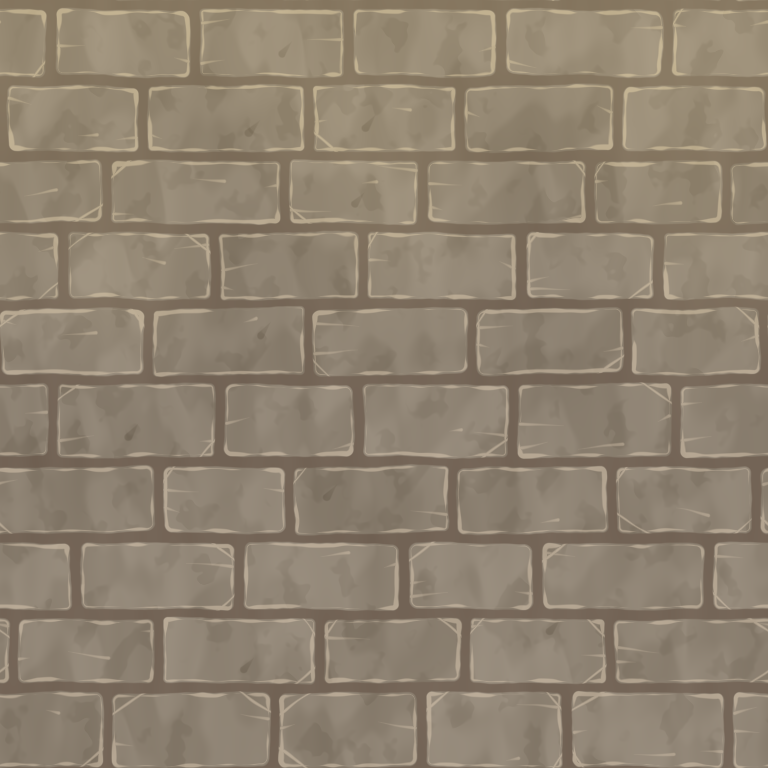
Give the GLSL for this texture, as a three.js fragment shader.

```glsl
// Painted wall of worn taupe bricks with pale chipped rims and brown mortar.
varying vec2 vUv;

const float ROWS = 10.0;
const float COLUMNS = 5.0;
const float ROW_JITTER = 0.12;
const float JOINT_JITTER = 0.17;
const float MORTAR_HALF = 0.0054;
const float SOFT = 0.0013;
const float RIM_INSET = 0.0030;
const float CHIP_CHANCE = 0.28;
const float SPUR_CHANCE = 0.45;
const float DAB_CHANCE = 0.22;
// Joint shift of each course from the bottom up, in brick lengths
const vec4 SHIFT_LOW = vec4(0.73, 0.04, 0.56, -0.04);
const vec4 SHIFT_MID = vec4(0.38, 0.03, 0.35, 0.77);
const vec2 SHIFT_TOP = vec2(-0.05, 0.31);

const vec3 BRICK_COOL = vec3(0.560, 0.515, 0.455);
const vec3 BRICK_WARM = vec3(0.600, 0.548, 0.458);
const vec3 MORTAR_COOL = vec3(0.455, 0.395, 0.340);
const vec3 MORTAR_WARM = vec3(0.525, 0.465, 0.375);
const vec3 RIM_COOL = vec3(0.730, 0.670, 0.590);
const vec3 RIM_WARM = vec3(0.775, 0.710, 0.575);

vec2 hash2(vec2 p) {
  vec3 a = fract(p.xyx * vec3(0.1031, 0.1030, 0.0973));
  a += dot(a, a.yzx + 33.33);
  return fract((a.xx + a.yz) * a.zy);
}

float cornerGradient(vec2 i, vec2 f, vec2 corner, vec2 period) {
  return dot(hash2(mod(i + corner, period) + 7.0) * 2.0 - 1.0, f - corner);
}

// Gradient noise that wraps after period cells, roughly -1 to 1
float noise(vec2 p, vec2 period) {
  vec2 i = floor(p), f = p - i, u = f * f * f * (f * (f * 6.0 - 15.0) + 10.0);
  vec2 o = vec2(0.0, 1.0);
  float low = mix(cornerGradient(i, f, o.xx, period), cornerGradient(i, f, o.yx, period), u.x);
  float high = mix(cornerGradient(i, f, o.xy, period), cornerGradient(i, f, o.yy, period), u.x);
  return 1.6 * mix(low, high, u.y);
}

float jitteredEdge(float k, float count, float seed, float amount) {
  return k + amount * (hash2(vec2(mod(k, count), seed)).x - 0.5);
}

// Lower edge, upper edge and wrapped index of the cell around x
vec3 findCell(float x, float count, float seed, float amount) {
  float k = floor(x);
  if (x < jitteredEdge(k, count, seed, amount)) k -= 1.0;
  else if (x > jitteredEdge(k + 1.0, count, seed, amount)) k += 1.0;
  return vec3(jitteredEdge(k, count, seed, amount),
              jitteredEdge(k + 1.0, count, seed, amount), mod(k, count));
}

float courseShift(float row) {
  return dot(SHIFT_LOW, vec4(equal(vec4(row), vec4(0.0, 1.0, 2.0, 3.0))))
       + dot(SHIFT_MID, vec4(equal(vec4(row), vec4(4.0, 5.0, 6.0, 7.0))))
       + dot(SHIFT_TOP, vec2(equal(vec2(row), vec2(8.0, 9.0))));
}

float band(float dist, float width) {
  return 1.0 - smoothstep(width - SOFT, width + SOFT, abs(dist));
}

// Brush stroke that tapers from a to a + along
float stroke(vec2 p, vec2 a, vec2 along, float width) {
  float h = clamp(dot(p - a, along) / dot(along, along), 0.0, 1.0);
  return band(length(p - a - along * h), width * (1.0 - h)) * (1.0 - 0.6 * h);
}

void main() {
  // Hand-drawn wobble
  vec2 p = vUv + 0.0028 * vec2(noise(vUv * 18.0, vec2(18.0)), noise(vUv * 16.0 + 5.3, vec2(16.0)));
  float fine = noise(vUv * 70.0, vec2(70.0));

  // Brick cell and local position
  vec3 course = findCell(p.y * ROWS, ROWS, 31.0, ROW_JITTER);
  float x = p.x * COLUMNS - courseShift(course.z);
  vec3 cell = findCell(x, COLUMNS, course.z + 3.0, JOINT_JITTER);
  vec2 id = vec2(cell.z, course.z) * 3.0 + 11.0;
  vec2 rnd = hash2(id);
  vec2 size = vec2(cell.y - cell.x, course.y - course.x) / vec2(COLUMNS, ROWS);
  vec2 q = vec2(x - cell.x, p.y * ROWS - course.x) / vec2(COLUMNS, ROWS) - 0.5 * size;
  q.y += q.x * (rnd.x - 0.5) * 0.045;
  vec2 extent = 0.5 * size - MORTAR_HALF - 0.0016 * rnd;

  // Rounded outline
  float radius = mix(0.005, 0.011, rnd.y);
  vec2 b = abs(q) - extent + radius;
  float inside = radius - length(max(b, 0.0)) - min(max(b.x, b.y), 0.0) + 0.0007 * fine;
  float body = smoothstep(-SOFT, SOFT, inside);

  // Uneven pale rim, heavier at corners
  float wear = noise(vUv * 26.0 + id, vec2(26.0));
  float corner = smoothstep(-0.022, 0.0, min(b.x, b.y));
  float rimWidth = mix(-0.0008, 0.0026, smoothstep(-0.4, 0.5, wear)) + 0.0010 * corner;
  float rim = band(inside - RIM_INSET - 0.0010 * wear, rimWidth + 0.0006 * fine);

  // Split corners
  vec2 chipRnd = hash2(id + sign(q) * 0.7 + 40.0);
  float chip = dot(abs(q) - extent, normalize(vec2(1.0, 0.6 + chipRnd.y)))
             + mix(0.010, 0.022, chipRnd.y) + 0.0015 * wear;
  float chipped = step(chipRnd.x, CHIP_CHANCE);
  rim = max(rim, chipped * band(chip, 0.0013 + 0.0012 * wear));

  // Spurs from the ends, then a scratch across the face
  for (int i = 0; i < 4; i++) {
    float n = float(i);
    vec2 r = hash2(id + 17.0 * n + 60.0), s = hash2(id + 23.0 * n + 90.0);
    float side = mod(n, 2.0) * 2.0 - 1.0;
    float reach = n > 2.5 ? 0.35 : 0.97;
    vec2 start = extent * vec2(side * reach, (r.y - 0.5) * 1.5);
    vec2 along = vec2(-side * mix(0.014, 0.058, s.x * s.x), (s.y - 0.5) * 0.016);
    rim = max(rim, step(r.x, SPUR_CHANCE) * 0.85 * stroke(q + vec2(0.0, 0.0012 * wear), start, along, 0.0021));
  }

  // Layered washes and vertical brush marks
  float wash = noise(vUv * vec2(5.0, 4.0), vec2(5.0, 4.0));
  float streak = noise(vUv * vec2(34.0, 7.0), vec2(34.0, 7.0));
  float patchNoise = noise(vUv * vec2(15.0, 13.0) + id + 0.25 * streak, vec2(15.0, 13.0));
  float blot = noise(vUv * vec2(28.0, 20.0) + id.yx + 0.3 * fine, vec2(28.0, 20.0));
  float tone = 0.030 * (rnd.x - 0.5) + 0.022 * wash + 0.020 * streak;
  tone += 0.034 * (smoothstep(-0.15, 0.2, patchNoise) - 0.5) - 0.030 * smoothstep(0.15, 0.38, blot);
  tone -= 0.018 * chipped * smoothstep(0.0, 0.003, chip);
  vec2 dabAt = extent * (hash2(id + 130.0) - 0.5) * 1.3;
  tone -= 0.06 * step(rnd.y, DAB_CHANCE) * stroke(q, dabAt, vec2(0.012, 0.016), 0.005);

  // Colours warm toward the top
  float warm = smoothstep(0.42, 1.0, vUv.y + 0.08 * wash);
  vec3 brick = mix(BRICK_COOL, BRICK_WARM, warm) + tone;
  vec3 mortar = mix(MORTAR_COOL, MORTAR_WARM, warm) + 0.020 * wash + 0.014 * streak;
  vec3 color = mix(mortar, brick, body);
  color = mix(color, mix(RIM_COOL, RIM_WARM, warm) + 0.5 * tone, rim * body * 0.88);
  gl_FragColor = vec4(color, 1.0);
}
```
